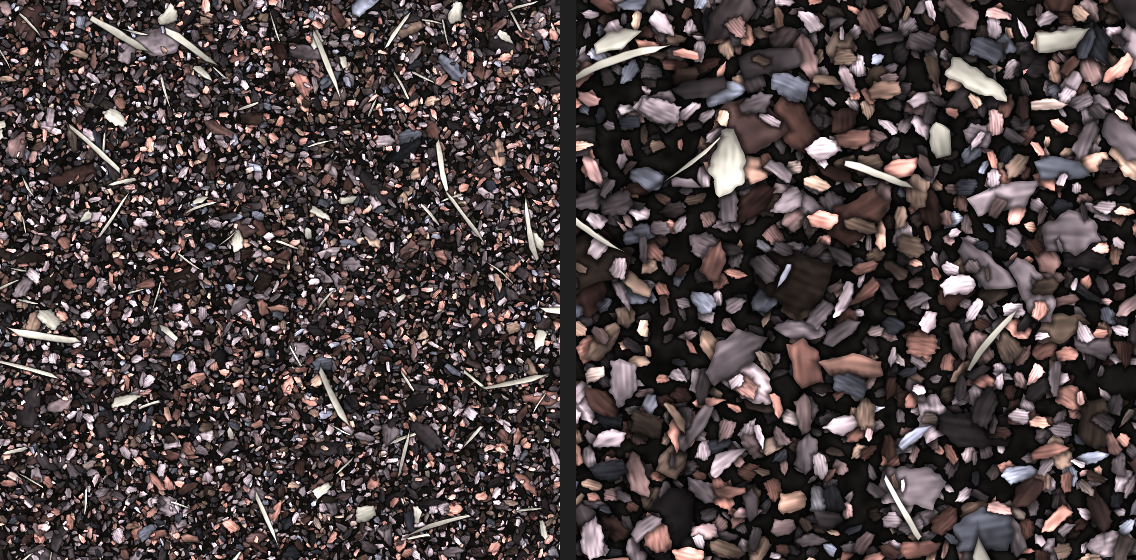
Left, the full canvas; right, a detail of the centre.
A WebGL 2 fragment shader for this texture:

```glsl
#version 300 es
precision highp float;
// Bark mulch: overlapping wood chips from dust to coarse flakes, with pale splinters.

#define FINE_CELLS 88.0
#define MEDIUM_CELLS 40.0
#define COARSE_CELLS 13.0
#define SPLINTER_CELLS 8.0
#define SHADOW_WIDTH 0.0045
#define SHADOW_DEPTH 0.72
#define GRAIN_CONTRAST 0.75
#define BRIGHTNESS 1.08
#define SOIL vec3(0.075, 0.07, 0.066)
#define CREAM vec3(0.90, 0.87, 0.82)

uniform vec2 u_resolution;
out vec4 fragColor;

float hash(vec2 p) {
  return fract(sin(dot(p, vec2(127.1, 311.7))) * 43758.5);
}

float noise(vec2 p) {
  vec2 i = floor(p), f = fract(p);
  f = f * f * (3.0 - 2.0 * f);
  return mix(mix(hash(i), hash(i + vec2(1, 0)), f.x),
             mix(hash(i + vec2(0, 1)), hash(i + vec2(1, 1)), f.x), f.y);
}

mat2 rotation(float a) {
  return mat2(cos(a), -sin(a), sin(a), cos(a));
}

// Signed distance to an irregular six-sided flake of the given half size.
float flakeDistance(vec2 q, vec2 halfSize, vec2 seed) {
  float d = -10.0;
  for (int i = 0; i < 6; i++) {
    float k = float(i);
    float a = (k + 0.75 * hash(seed + k * 1.7)) * 1.0472;
    vec2 dir = vec2(cos(a), sin(a));
    float reach = 0.65 + 0.35 * hash(seed + k * 2.3 + 9.0);
    d = max(d, (dot(q / halfSize, dir) - reach) / length(dir / halfSize));
  }
  return d;
}

// Bark hues of equal brightness: mauve, rust, brown and slate.
vec3 barkHue(float h) {
  vec3 hue = mix(vec3(1.07, 0.96, 1.01), vec3(1.30, 0.93, 0.86), smoothstep(0.42, 0.62, h));
  hue = mix(hue, vec3(1.17, 0.97, 0.87), smoothstep(0.70, 0.80, h));
  return mix(hue, vec3(0.97, 0.98, 1.10), smoothstep(0.86, 0.92, h));
}

// Lays one layer of chips, each with its shadow, over the colour below.
vec3 scatter(vec3 below, vec2 uv, float cells, float density, float aspect, float tone, float pale) {
  vec2 p = uv * cells + cells * 0.37;
  float pixel = cells / min(u_resolution.x, u_resolution.y);
  float shadow = min(0.22, SHADOW_WIDTH * cells);
  vec3 col = below;
  for (int y = -1; y <= 1; y++)
  for (int x = -1; x <= 1; x++) {
    vec2 id = floor(p) + vec2(x, y);
    vec2 seed = id + cells * 3.1;
    if (hash(seed) > density) continue;
    vec2 jitter = vec2(hash(seed + 11.3), hash(seed + 23.9)) - 0.5;
    vec2 q = rotation(6.2832 * hash(seed + 31.7)) * (p - id - 0.5 - 0.8 * jitter);
    float halfLength = mix(0.36, 0.70, hash(seed + 41.1));
    vec2 halfSize = halfLength * vec2(1.0, aspect * mix(0.6, 1.4, hash(seed + 53.3)));
    q.y += (hash(seed + 61.9) - 0.5) * 0.3 * q.x * q.x;

    // Ragged outline
    float ragged = noise(q * 9.0 + seed * 5.0) - 0.5;
    float d = flakeDistance(q, halfSize, seed) + ragged * 0.22 * halfSize.y;
    col *= 1.0 - SHADOW_DEPTH * (1.0 - smoothstep(-0.3 * shadow, shadow, d));
    if (d > pixel) continue;

    // Fibres, tilt and worn rim
    float fibre = noise(q * vec2(3.0, 15.0) + seed * 7.0);
    float blotch = noise(uv * 190.0 + seed);
    vec2 slope = rotation(6.2832 * hash(seed + 71.3)) * vec2(0.32, 0.0);
    float light = 1.0 + dot(q / halfSize, slope);
    light *= 1.0 + GRAIN_CONTRAST * (0.6 * fibre + 0.4 * blotch - 0.5) * mix(1.0, 0.45, pale);
    light *= 1.0 - 0.3 * smoothstep(-0.3 * halfSize.y, 0.0, d);
    float value = mix(0.15, 0.92, pow(hash(seed + 83.7), 1.55)) * tone;
    vec3 bark = barkHue(hash(seed + 97.1)) * value;
    vec3 wood = CREAM * mix(0.78, 1.08, hash(seed + 89.3));
    vec3 chip = mix(bark, wood, pale) * light;
    col = mix(col, chip, 1.0 - smoothstep(-pixel * 0.6, pixel * 0.6, d));
  }
  return col;
}

void main() {
  vec2 uv = gl_FragCoord.xy / min(u_resolution.x, u_resolution.y);
  float patches = 0.6 + 0.8 * noise(uv * 4.0 + 3.0);
  vec3 col = SOIL * (0.5 + noise(uv * 160.0));

  // Litter from fine to coarse
  col = scatter(col, uv, FINE_CELLS, 0.85, 0.60, 0.90, 0.0);
  col = scatter(col, uv, FINE_CELLS * 0.68, 0.60, 0.55, 0.95, 0.0);
  col = scatter(col, uv, MEDIUM_CELLS, 0.50, 0.55, 0.95, 0.0);
  col = scatter(col, uv, MEDIUM_CELLS * 0.62, 0.34 * patches, 0.48, 0.82, 0.0);
  col = scatter(col, uv, COARSE_CELLS, 0.24 * patches, 0.42, 0.68, 0.0);

  // Crumbs resting on the coarse flakes
  col = scatter(col, uv, FINE_CELLS * 0.9, 0.24, 0.55, 1.10, 0.0);
  col = scatter(col, uv, MEDIUM_CELLS * 1.25, 0.20, 0.50, 1.08, 0.0);

  // Pale flakes and splinters
  col = scatter(col, uv, MEDIUM_CELLS * 0.7, 0.025, 0.45, 1.0, 1.0);
  col = scatter(col, uv, SPLINTER_CELLS * 2.6, 0.12, 0.09, 1.0, 1.0);
  col = scatter(col, uv, SPLINTER_CELLS, 0.26, 0.085, 1.0, 1.0);

  fragColor = vec4(clamp(col * BRIGHTNESS, 0.0, 1.0), 1.0);
}
```
